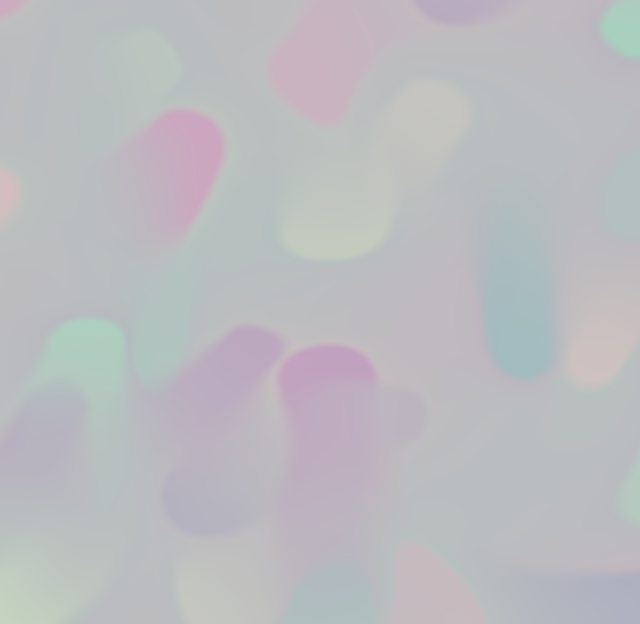
A WebGL 2 fragment shader for this background:

```glsl
#version 300 es
precision highp float;

uniform vec2 u_resolution;
out vec4 fragColor;

const float TAU = 6.2831853;
const int GRID = 5;

vec2 hash22(vec2 p) {
    vec3 q = fract(vec3(p.xyx) * vec3(0.1031, 0.1030, 0.0973));
    q += dot(q, q.yzx + 33.33);
    return fract((q.xx + q.yz) * q.zy);
}

vec2 polar(float angle) {
    return vec2(cos(angle), sin(angle));
}

float cornerSlope(vec2 cell, vec2 offset) {
    return dot(polar(TAU * hash22(cell).x), offset);
}

float gradientNoise(vec2 p) {
    vec2 cell = floor(p);
    vec2 f = p - cell;
    vec2 u = f * f * f * (f * (f * 6.0 - 15.0) + 10.0);
    vec2 e = vec2(1.0, 0.0);
    float low = mix(cornerSlope(cell, f), cornerSlope(cell + e.xy, f - e.xy), u.x);
    float high = mix(cornerSlope(cell + e.yx, f - e.yx), cornerSlope(cell + e.xx, f - e.xx), u.x);
    return mix(low, high, u.y);
}

vec2 warp(vec2 p, float scale, float amount) {
    vec2 q = p * scale;
    return p + amount * vec2(gradientNoise(q + 7.3), gradientNoise(q + 41.9));
}

// Coverage (x) and outer fringe (y) of a plume: crisp round head, fading tail along +x
vec2 plume(vec2 q, float radius, float tail) {
    float along = max(q.x, 0.0);
    float dist = length(vec2(q.x - clamp(q.x, 0.0, tail), q.y)) - radius - 0.15 * along;
    float side = smoothstep(-radius, radius, q.y);
    float softness = 0.012 + along * mix(0.1, 0.5, side);
    float cover = 1.0 - smoothstep(-softness, softness, dist);
    float fade = 1.0 - smoothstep(-radius, tail, q.x);
    float fringe = exp(-max(dist, 0.0) / 0.022) * (1.0 - cover);
    return vec2(cover, fringe) * fade;
}

// Hue angle in the red-green plane, gathered around blue and lilac
float plumeHue(float pick) {
    float s = 2.0 * pick - 1.0;
    return 3.9 + 0.5 * TAU * sign(s) * pow(abs(s), 1.25);
}

vec2 addPlume(vec2 tint, vec2 p, vec2 id, float aspect) {
    vec2 jitter = hash22(id + 3.7);
    vec2 shape = hash22(id + 19.1);
    vec2 paint = hash22(id + 57.3);
    vec2 turn = hash22(id + 83.9);

    vec2 center = (id + 0.1 + 0.8 * jitter) / float(GRID) * 1.12 - 0.06;
    center.x *= aspect;
    float heading = 0.9 + 1.4 * (turn.x - 0.5) + 0.5 * TAU * step(0.5, turn.y);
    vec2 axis = polar(heading);
    vec2 offset = p - center;
    vec2 local = vec2(dot(offset, axis), dot(offset, vec2(-axis.y, axis.x)));

    float radius = mix(0.04, 0.085, shape.x);
    float tail = mix(0.18, 0.36, shape.y);
    vec2 layer = plume(local, radius, tail);
    float hue = plumeHue(paint.x);
    float strength = mix(0.03, 0.13, paint.y);

    tint = mix(tint, strength * polar(hue), 0.92 * layer.x);
    return tint + 0.3 * strength * layer.y * polar(hue + 1.8);
}

void main() {
    vec2 p = gl_FragCoord.xy / u_resolution.y;
    float aspect = u_resolution.x / u_resolution.y;

    // Grey ground drifting between rosy and greenish
    float drift = gradientNoise(p * 2.3 + 11.0);
    vec2 tint = vec2(-0.035, 0.025) * drift;

    // Folded plumes, one per jittered cell
    vec2 folded = warp(warp(p, 3.0, 0.13), 8.0, 0.02);
    for (int row = 0; row < GRID; row++) {
        for (int column = 0; column < GRID; column++) {
            tint = addPlume(tint, folded, vec2(column, row), aspect);
        }
    }

    vec3 ground = vec3(0.735, 0.738, 0.75);
    fragColor = vec4(ground + vec3(tint, 0.0), 1.0);
}
```
